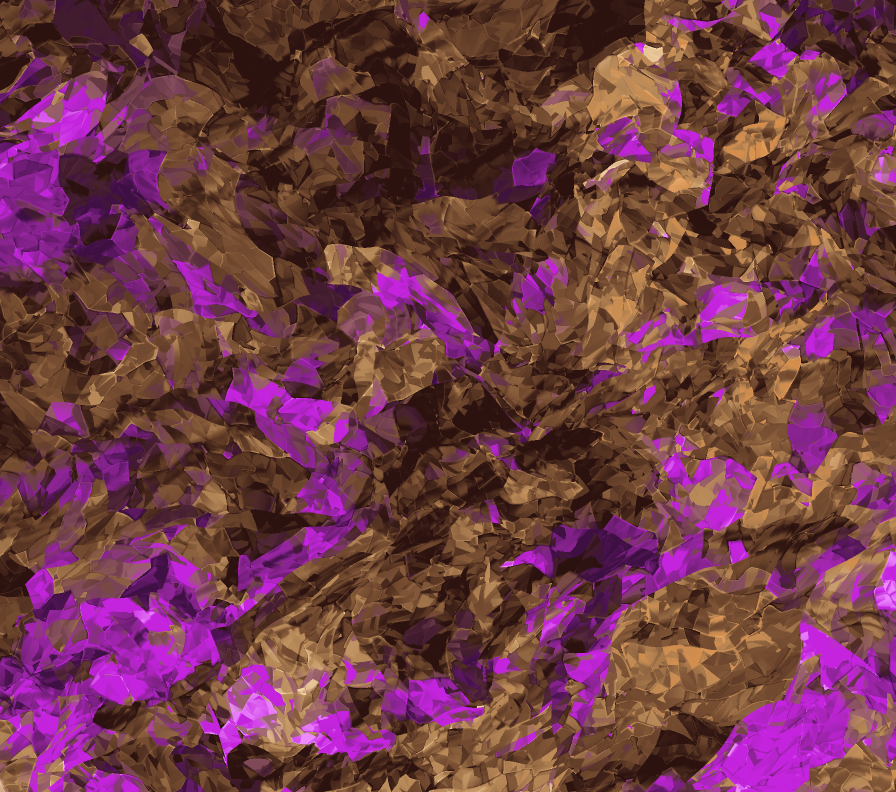
Reproduce this texture procedurally as a WebGL 1 fragment shader.

```glsl
precision highp float;
// Crumpled bronze foil: sharp tilted facets mirroring warm and violet light.
uniform vec2 u_resolution;

vec2 hash2(vec2 p) {
  vec3 q = fract(p.xyx * vec3(0.1031, 0.1030, 0.0973));
  q += dot(q, q.yzx + 33.33);
  return fract((q.xx + q.yz) * q.zy);
}

vec2 rotate(vec2 p, float angle) {
  float c = cos(angle), s = sin(angle);
  return vec2(c * p.x - s * p.y, s * p.x + c * p.y);
}

// Cellular shards with a folded spine: xy is the tilt, z the distance to the edge.
vec3 facet(vec2 p) {
  vec2 base = floor(p), tilt = vec2(0.0);
  float nearest = 9.0, second = 9.0;
  for (int j = -1; j <= 1; j++) {
    for (int i = -1; i <= 1; i++) {
      vec2 cell = base + vec2(float(i), float(j));
      vec2 h = hash2(cell), k = hash2(cell + 71.7);
      vec2 local = rotate(p - cell - 0.1 - 0.8 * h, -3.0 * k.x);
      float d = dot(abs(local), vec2(0.65, 1.4));
      if (d < nearest) {
        second = nearest;
        nearest = d;
        float side = local.y > 0.15 * (k.y - 0.5) ? 1.0 : -1.0;
        tilt = 1.7 * (k.yx - 0.5) + side * 0.9 * (h - 0.5) + 0.7 * local * (h.yx - 0.3);
      } else {
        second = min(second, d);
      }
    }
  }
  return vec3(tilt, second - nearest);
}

vec3 bronze(float tone) {
  vec3 c = mix(vec3(0.17, 0.07, 0.06), vec3(0.46, 0.30, 0.19), smoothstep(0.13, 0.57, tone));
  c = mix(c, vec3(0.72, 0.54, 0.35), smoothstep(0.54, 0.83, tone));
  return mix(c, vec3(0.96, 0.84, 0.66), smoothstep(0.88, 1.25, tone));
}

vec3 violet(float tone) {
  vec3 c = mix(vec3(0.24, 0.06, 0.26), vec3(0.54, 0.14, 0.57), smoothstep(0.1, 0.5, tone));
  c = mix(c, vec3(0.77, 0.14, 0.87), smoothstep(0.45, 0.75, tone));
  return mix(c, vec3(0.93, 0.55, 1.0), smoothstep(0.9, 1.2, tone));
}

vec3 foil(vec2 uv) {
  // Bend the sheet with layered sines
  vec2 p = uv + 0.030 * sin(uv.yx * vec2(8.0, 6.0) + vec2(1.0, 4.0));
  p += 0.010 * sin(p.yx * vec2(25.0, 21.0) + vec2(2.0, 0.5));
  p += 0.003 * sin(p.yx * vec2(70.0, 83.0));

  // Facets at four sizes, each cut by the larger ones
  vec3 big = facet(rotate(p, -0.5) * vec2(4.0, 6.0) + 13.0);
  vec3 mid = facet(rotate(p, 0.35) * 11.0 + 0.5 * big.xy + 40.0);
  vec3 small = facet(rotate(p, -0.8) * 23.0 + 0.5 * mid.xy + 90.0);
  vec3 tiny = facet(rotate(p, 1.1) * 48.0 + 0.4 * small.xy + 150.0);
  float crumple = 0.45 + 0.55 * smoothstep(-0.6, 0.5, big.x + sin(5.0 * p.x - 4.0 * p.y));
  vec2 tilt = 0.42 * big.xy + 0.62 * mid.xy + crumple * (0.62 * small.xy + 0.34 * tiny.xy);

  // Long raised folds sweeping up to the right
  float sweep = 3.4 * p.y - 1.3 * p.x + 0.35 * sin(5.0 * p.x + 1.0) + 0.08 * big.x;
  float ridge = abs(fract(sweep) - 0.5);
  tilt.y += 0.5 * smoothstep(0.12, 0.02, ridge);
  tilt.x -= 0.4 * smoothstep(0.05, 0.0, abs(ridge - 0.15));

  // Mirror streaks, creases and broad light
  float streak = sin(8.0 * tilt.x + 5.0 * tilt.y);
  float region = sin(4.5 * uv.x + 1.5 * sin(5.0 * uv.y)) * sin(6.0 * uv.y - 2.5 * uv.x + 0.8);
  float tone = 0.47 + 0.36 * tilt.x + 0.11 * streak + 0.09 * (uv.x - uv.y);
  float crease = smoothstep(0.07, 0.0, mid.z) + 0.7 * smoothstep(0.09, 0.0, small.z);
  tone += 0.28 * crease * sin(4.0 * mid.x + 3.0 * small.y + 0.5);

  // Violet lamp on facets tilted upward, amber glints at the right
  float lamp = 0.5 * tilt.y + 0.24 * region + 0.08 * (uv.x - 0.55);
  vec3 color = bronze(tone);
  float amber = smoothstep(0.65, 0.9, tone) * smoothstep(0.5, 1.0, uv.x);
  color = mix(color, vec3(0.92, 0.57, 0.26), 0.6 * amber * smoothstep(0.0, -0.35, lamp));
  vec3 mauve = mix(vec3(0.27, 0.11, 0.20), vec3(0.58, 0.34, 0.43), smoothstep(0.1, 0.85, tone));
  color = mix(color, mauve, 0.85 * smoothstep(0.09, 0.19, lamp));
  return mix(color, violet(tone + 0.05), smoothstep(0.27, 0.37, lamp));
}

void main() {
  // Four samples per pixel soften the facet edges
  vec3 sum = vec3(0.0);
  for (int j = 0; j < 2; j++) {
    for (int i = 0; i < 2; i++) {
      vec2 offset = 0.5 * vec2(float(i), float(j)) - 0.25;
      sum += foil((gl_FragCoord.xy + offset) / u_resolution.y);
    }
  }
  gl_FragColor = vec4(0.25 * sum, 1.0);
}
```
